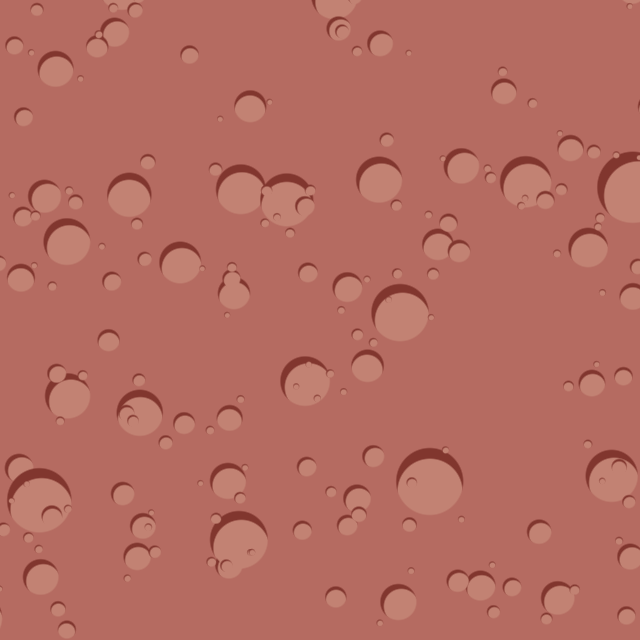
This pattern is drawn by a Shadertoy shader. Its source:

```glsl
// Cratered clay ground: round pits with crescent shadows and small satellite pits.

#define GROUND      vec3(0.71, 0.42, 0.38)
#define PIT_FLOOR   vec3(0.76, 0.51, 0.45)
#define SHADOW      vec3(0.505, 0.21, 0.18)
#define FLOOR_DROP  0.29                  // shadow thickness, in pit radii
#define FLOOR_SIZE  0.97                  // lit disc, in pit radii
#define LIGHT_TURN  vec2(-0.15, 0.75)     // range of shadow tilt, in radians
#define BIG_RADIUS  vec2(0.036, 0.058)
#define MID_RADIUS  vec2(0.020, 0.039)
#define LOW_RADIUS  vec2(0.014, 0.019)
#define TINY_RADIUS vec2(0.0045, 0.0125)
#define EDGE_PIXELS 1.6

vec3 hash3(vec3 k) {
    k = fract(k * vec3(0.1031, 0.1030, 0.0973));
    k += dot(k, k.yxz + 33.33);
    return fract((k.xxy + k.yxx) * k.zyx);
}

// Antialiased coverage of a signed distance
float cover(float d) {
    return clamp(0.5 - d * iResolution.y / EDGE_PIXELS, 0.0, 1.0);
}

// One pit: a dark disc with a lit disc shifted down and clipped by the rim
void drawPit(inout vec3 col, vec2 q, float radius, float tilt) {
    float turn = mix(LIGHT_TURN.x, LIGHT_TURN.y, tilt);
    vec2 drop = FLOOR_DROP * radius * vec2(sin(turn), -cos(turn));
    float rim = length(q) - radius;
    float lit = length(q - drop) - FLOOR_SIZE * radius;
    col = mix(col, mix(SHADOW, PIT_FLOOR, cover(lit)), cover(rim));
}

// Jittered grid of pits; with satellites > 0 it draws only their companions
void drawField(inout vec3 col, vec2 p, float cells, float share,
               vec2 radii, float seed, int satellites, float nearest) {
    vec2 home = floor(p * cells);
    for (int y = -1; y <= 1; y++)
    for (int x = -1; x <= 1; x++) {
        vec2 cell = home + vec2(x, y);
        vec3 place = hash3(vec3(cell, seed));
        vec3 look = hash3(vec3(cell, seed + 17.0));
        if (look.x > share) continue;

        vec2 q = p - (cell + mix(vec2(0.1), vec2(0.9), place.xy)) / cells;
        float radius = mix(radii.x, radii.y, place.z * place.z);
        if (satellites == 0) drawPit(col, q, radius, look.y);

        for (int i = 0; i < satellites; i++) {
            vec3 h = hash3(vec3(cell, seed + 31.0 + float(i) * 7.0));
            float angle = look.z * 6.283 + float(i) * 2.4 + h.x;
            float reach = mix(nearest * radius, radius + 0.03, h.y);
            float tiny = mix(TINY_RADIUS.x, TINY_RADIUS.y, h.z * h.z);
            drawPit(col, q - reach * vec2(cos(angle), sin(angle)), tiny, h.x);
        }
    }
}

void mainImage(out vec4 fragColor, in vec2 fragCoord) {
    vec2 p = fragCoord / iResolution.y;
    vec3 col = GROUND;

    // Main pits, the large ones covering the medium ones
    drawField(col, p, 6.2, 0.95, MID_RADIUS, 3.0, 0, 0.0);
    drawField(col, p, 3.4, 1.0, BIG_RADIUS, 8.0, 0, 0.0);
    drawField(col, p, 8.0, 0.4, LOW_RADIUS, 12.0, 0, 0.0);

    // Satellites around, and at times inside, the main pits
    drawField(col, p, 6.2, 0.95, MID_RADIUS, 3.0, 2, 1.1);
    drawField(col, p, 3.4, 1.0, BIG_RADIUS, 8.0, 4, 0.4);

    fragColor = vec4(col, 1.0);
}
```
